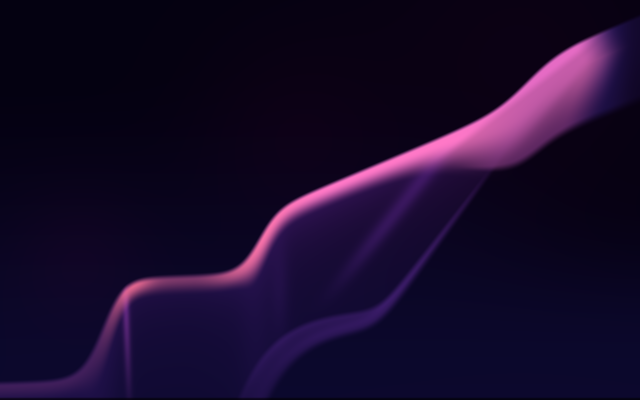
Give the GLSL for this background, as a Shadertoy shader.

```glsl
// A glowing pink veil of silk that climbs across a dark violet night.

float sigmoid(float x, float width) { return 1.0 / (1.0 + exp(-x / width)); }
float ramp(float x, float width) { return width * log(1.0 + exp(x / width)); }
float bell(float x, float width) { return exp(-x * x / (width * width)); }

// Upper edge of the veil: three soft steps and a long slope.
float ridge(float x) {
    return 0.046 + 0.03 * x
         + 0.254 * sigmoid(x - 0.254, 0.027)
         + 0.146 * sigmoid(x - 0.644, 0.025) + 0.39 * ramp(x - 0.644, 0.025)
         + 0.096 * sigmoid(x - 1.317, 0.042);
}

// Two edges of the ribbon that hangs below the veil.
float ribbonTop(float x) {
    return 0.229 * (1.0 - exp((0.594 - x) / 0.094)) + 1.25 * ramp(x - 0.948, 0.021);
}
float ribbonBottom(float x) {
    return 0.177 * (1.0 - exp((0.673 - x) / 0.0875)) + 1.4 * ramp(x - 0.948, 0.025);
}

// Length factor that turns a vertical offset into a distance from a sloped curve.
float stretch(float slope) { return sqrt(1.0 + slope * slope); }

vec3 background(vec2 p) {
    float height = p.y + 0.22 * smoothstep(1.0, 1.6, p.x) * smoothstep(0.1, 0.5, p.y);
    vec3 night = mix(vec3(0.045, 0.032, 0.175), vec3(0.016, 0.002, 0.065),
                     smoothstep(0.0, 0.85, height));
    float warmth = bell(length(p - vec2(0.73, 0.68)), 0.25)
                 + bell(length(p - vec2(0.2, 0.36)), 0.18)
                 + bell(length(p - vec2(1.3, 0.85)), 0.4);
    return night + vec3(0.028, 0.0, 0.012) * warmth;
}

void mainImage(out vec4 fragColor, in vec2 fragCoord) {
    vec2 p = fragCoord / iResolution.xy * vec2(1.6, 1.0);
    float x = p.x, e = 0.002;

    // Distances to the curves, positive inside the silk
    float ridgeStretch = stretch((ridge(x + e) - ridge(x - e)) / (2.0 * e));
    float depth = (ridge(x) - p.y) / ridgeStretch;
    float top = ribbonTop(x), bottom = ribbonBottom(x);
    float topDepth = (top - p.y) / stretch((ribbonTop(x + e) - top) / e);
    float bottomDepth = (p.y - bottom) / stretch((ribbonBottom(x + e) - bottom) / e);

    vec3 color = background(p);

    // Sheer cloth under the ridge
    float under = smoothstep(-0.004, 0.012, depth);
    float cloth = under * smoothstep(-0.008, 0.012, bottomDepth);
    float body = smoothstep(0.45, 0.8, x);
    color += cloth * vec3(0.085, 0.035, 0.115) * exp(-max(depth, 0.0) * 3.5) * mix(0.6, 1.0, body);
    color += cloth * vec3(0.13, 0.055, 0.2) * exp(-max(depth, 0.0) * 17.0) * mix(0.5, 1.0, body);

    // Faint folds: one slanted, two upright
    float slant = bell(x - 0.62 - 0.79 * p.y, 0.026) * smoothstep(0.2, 0.45, p.y);
    color += cloth * slant * vec3(0.11, 0.045, 0.15);
    float upright = bell(x - 0.323 + 0.035 * p.y, 0.009) * smoothstep(-0.1, 0.27, p.y);
    color += cloth * upright * vec3(0.26, 0.1, 0.24);
    color += cloth * bell(x - 0.7, 0.022) * bell(p.y - 0.28, 0.12) * vec3(0.035, 0.015, 0.05);

    // Hanging ribbon with a bright rim and an inner strand
    float ribbon = smoothstep(-0.006, 0.012, topDepth) * smoothstep(-0.006, 0.014, bottomDepth);
    float rim = exp(-max(topDepth, 0.0) / 0.025);
    float strand = bell(bottomDepth - 0.022, 0.014);
    float ribbonLight = ribbon * (0.3 + 0.55 * rim + 0.3 * strand);
    ribbonLight *= mix(0.4, 1.0, smoothstep(0.0, 0.2, p.y)) * (1.0 - smoothstep(1.17, 1.28, x));
    color += ribbonLight * vec3(0.17, 0.075, 0.23);

    // Bright sheet that widens to the right
    float wide = sigmoid(x - 1.21, 0.08);
    float q = depth / (0.045 + 0.17 * wide / ridgeStretch);
    float right = smoothstep(1.12, 1.3, x);
    float softFall = 1.0 - smoothstep(0.2, 1.2, q);
    float sharpFall = (1.0 - 0.3 * smoothstep(0.2, 1.0, q)) * (1.0 - smoothstep(0.9, 1.04, q));
    float glow = 0.13 + 0.65 * bell(x - 0.325, 0.05)
               + 0.3 * smoothstep(0.28, 0.38, x) + 0.57 * smoothstep(0.48, 0.67, x);
    float alpha = smoothstep(-0.004, mix(0.014, 0.009, body), depth)
                * mix(softFall, sharpFall, right) * min(glow, 1.0);

    vec3 pink = mix(vec3(0.95, 0.43, 0.58), vec3(1.0, 0.47, 0.78), smoothstep(0.5, 0.85, x));
    pink = mix(pink, vec3(0.9, 0.42, 0.77), smoothstep(1.1, 1.35, x));
    vec3 sheet = mix(pink, vec3(0.56, 0.24, 0.57), smoothstep(0.35, 1.0, q) * right);

    // Crossing folds inside the sheet
    float foldA = x - 1.04 - 1.3 * (p.y - 0.563);
    float foldB = x - 1.25 - 0.85 * (p.y - 0.583);
    sheet *= 1.0 - 0.14 * smoothstep(-0.01, 0.03, foldA) * (1.0 - smoothstep(0.05, 0.3, foldA));
    sheet *= 1.0 - 0.1 * smoothstep(-0.02, 0.02, foldB) * (1.0 - smoothstep(0.03, 0.14, foldB));

    // Cool fade at the far right
    float cool = smoothstep(1.46, 1.58, x + 0.1 * abs(q - 0.3));
    sheet = mix(sheet, vec3(0.14, 0.08, 0.34), cool);
    alpha *= 1.0 - 0.6 * smoothstep(1.5, 1.6, x);
    color = mix(color, sheet, alpha);

    // Thin shade along the lower border
    color *= mix(0.35, 1.0, smoothstep(0.002, 0.008, p.y));
    fragColor = vec4(color, 1.0);
}
```
